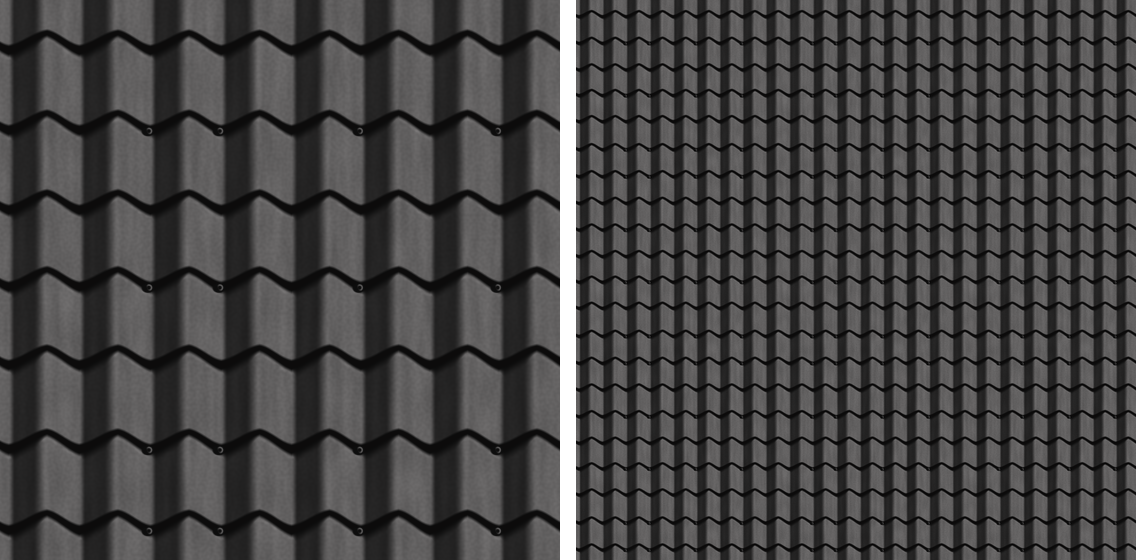
Left, the tile; right, the same tile 3 across and 3 down.
Write a Shadertoy shader that draws this texture.

```glsl
// Dark grey pantile roof: 8 waves across and 7 overlapping courses.
// Each course ends in a wavy black lip; the waves are shaded by a lit/dark profile,
// with wrapped gradient noise for wear and screws in some of the troughs.

const float TAU = 6.2832;

vec2 gradientAt(vec2 cell, vec2 period) {
    cell = mod(cell, period);
    float angle = TAU * fract(sin(dot(cell, vec2(127.1, 311.7))) * 4375.85);
    return vec2(cos(angle), sin(angle));
}

// Gradient noise that wraps after "period" cells over the canvas
float wrappedNoise(vec2 uv, vec2 period) {
    vec2 p = uv * period, i = floor(p), f = p - i;
    vec2 s = f * f * f * (f * (f * 6.0 - 15.0) + 10.0);
    vec2 e = vec2(1.0, 0.0);
    float a = dot(gradientAt(i, period), f);
    float b = dot(gradientAt(i + e.xy, period), f - e.xy);
    float c = dot(gradientAt(i + e.yx, period), f - e.yx);
    float d = dot(gradientAt(i + e.xx, period), f - e.xx);
    return mix(mix(a, b, s.x), mix(c, d, s.x), s.y);
}

float bump(float x, float center, float width) {
    float t = (x - center) / width;
    return exp(-t * t);
}

void mainImage(out vec4 fragColor, in vec2 fragCoord) {
    vec2 uv = fragCoord / iResolution.xy;
    float pixel = 1.0 / iResolution.y;

    // Wave coordinate: whole numbers are the troughs, with a slight drift in spacing
    float wave = uv.x * 8.0 - 0.145 + 0.02 * cos(TAU * uv.x);
    float phase = fract(wave);
    float column = mod(round(wave), 8.0);

    // Course coordinate, one course being laid a little high
    float row = floor(uv.y * 7.0);
    float height = uv.y * 7.0 - row - 0.07 * bump(row, 2.3, 1.0);

    // Lip outline: slow rise, quicker fall, thicker in the trough
    float rise = phase < 0.545 ? phase / 0.545 : (1.0 - phase) / 0.455;
    float curve = mix(rise, smoothstep(0.0, 1.0, rise), 0.65);
    float lipTop = mix(0.436, 0.627, curve);
    float lipBottom = mix(0.308, 0.548, mix(rise, curve, 0.6));

    // Light across the wave
    float lit = max(smoothstep(0.35, 0.53, phase), 1.0 - smoothstep(0.0, 0.09, phase));
    float litShade = 0.365 + 0.03 * bump(phase, 0.53, 0.05) + 0.025 * bump(phase, 0.82, 0.14);
    float darkShade = 0.13 + 0.015 * bump(phase, 0.2, 0.08);
    float shade = mix(darkShade, litShade, lit);

    // Wear: broad patches, vertical streaks and fine grain
    float wear = 0.07 * wrappedNoise(uv, vec2(16.0, 14.0))
               + 0.10 * wrappedNoise(uv, vec2(72.0, 12.0))
               + 0.08 * wrappedNoise(uv, vec2(160.0));
    shade *= 1.0 + wear;

    // Worn glint just under the lip, then the lip and its shadow
    float soft = max(0.022, 7.0 * pixel);
    float glint = 0.5 + wrappedNoise(uv, vec2(96.0));
    shade += 0.05 * lit * glint * bump(height, lipBottom - 0.045, 0.02);
    float shadowLength = mix(0.13, soft * 1.6, lit);
    float lip = smoothstep(lipBottom - shadowLength, lipBottom + soft, height)
              * (1.0 - smoothstep(lipTop - soft, lipTop + soft, height));
    shade = mix(shade, 0.045, lip);

    // Screws: the bits of each mask choose the troughs and the courses
    if (((172 >> int(column)) & (43 >> int(row)) & 1) == 1) {
        vec2 d = vec2((wave - round(wave) + 0.035) / 8.0, (height - 0.355) / 7.0);
        float edge = max(0.0015, pixel);
        float head = length(d * vec2(0.85, 1.1));
        shade = mix(shade, 0.05, 1.0 - smoothstep(0.009 - edge, 0.009 + edge, head));
        float ring = abs(length(d - vec2(0.002, 0.001)) - 0.0045);
        float glow = 1.0 - smoothstep(0.0, 0.001 + edge, ring);
        shade += 0.3 * glow * smoothstep(-0.003, 0.005, d.x + 0.4 * d.y);
    }

    fragColor = vec4(shade * vec3(1.015, 0.997, 0.997), 1.0);
}
```
